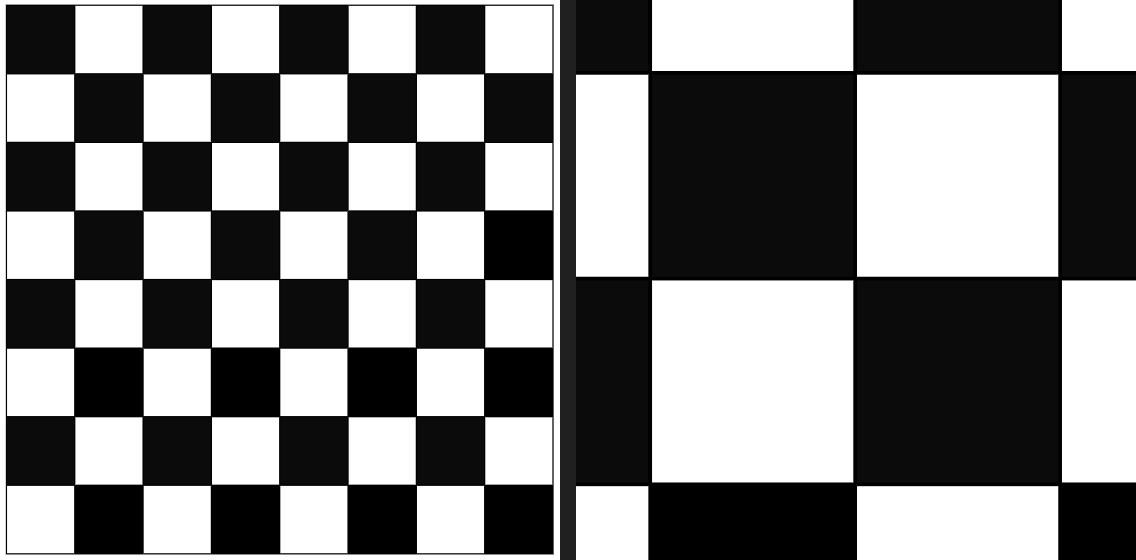
Left: the whole. Right: its middle third, enlarged.
Reproduce this pattern procedurally as a WebGL 1 fragment shader.

```glsl
precision highp float;
// Eight by eight checkerboard with thin black rules, a white margin and two shades of dark square.

uniform vec2 u_resolution;

// 1 on odd integers, 0 on even ones
float odd(float n) {
  return mod(n, 2.0);
}

// Some dark squares in the lower even rows are pure black; the last column reaches one even row higher.
vec3 squareColor(vec2 cell) {
  float isDark = odd(cell.x + cell.y);
  float isPureBlack = (1.0 - odd(cell.y)) * step(cell.y, 2.5 + 2.0 * step(6.5, cell.x));
  vec3 ink = mix(vec3(0.045), vec3(0.0), isPureBlack);
  return mix(vec3(1.0), ink, isDark);
}

void main() {
  float side = min(u_resolution.x, u_resolution.y);
  vec2 p = (gl_FragCoord.xy - 0.5 * u_resolution) / side + 0.5;
  float pixel = 1.0 / side;

  // Board coordinates: one unit per square
  vec2 pitch = vec2(0.122, 0.12246);
  vec2 board = (p - vec2(0.0115, 0.011)) / pitch;
  vec2 cell = clamp(floor(board), 0.0, 7.0);

  // Signed distance to the board edge, negative inside
  vec2 outside = (abs(board - 4.0) - 4.0) * pitch;
  float edge = max(outside.x, outside.y);
  vec3 color = mix(squareColor(cell), vec3(1.0), step(0.0, edge));

  // Rules between squares and around the board
  vec2 toRule = abs(board - clamp(floor(board + 0.5), 0.0, 8.0)) * pitch;
  float halfWidth = 0.0011;
  float ruleDistance = max(min(toRule.x, toRule.y), edge) - halfWidth;
  float rule = clamp(0.5 - ruleDistance / pixel, 0.0, 1.0);

  gl_FragColor = vec4(mix(color, vec3(0.0), rule), 1.0);
}
```
